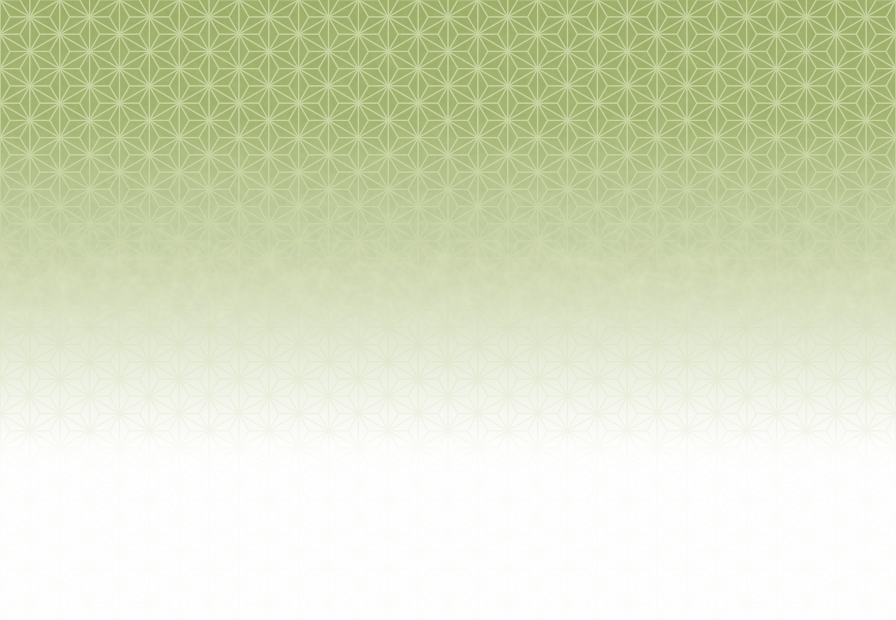
A Shadertoy shader for this pattern:

```glsl
const float COLUMNS = 30.0;
const vec3 LINE_COLOR = vec3(0.835, 0.868, 0.695);

vec2 hash2(vec2 cell) {
    vec2 h = vec2(dot(cell, vec2(127.1, 311.7)), dot(cell, vec2(269.5, 183.3)));
    return fract(sin(h) * 43758.5);
}

// Distance to the nearest scattered cell point
float cellular(vec2 p) {
    vec2 base = floor(p);
    float nearest = 2.0;
    for (int y = -1; y <= 1; y++) {
        for (int x = -1; x <= 1; x++) {
            vec2 cell = base + vec2(x, y);
            nearest = min(nearest, length(cell + hash2(cell) - p));
        }
    }
    return nearest;
}

// Soft paper fibres, centred near zero
float paperMottle(vec2 p) {
    float broad = cellular(p * 45.0);
    float fine = cellular(p * 130.0 + broad);
    return 0.5 * broad + 0.5 * fine - 0.48;
}

// Offset from the closest star on a triangular lattice
vec2 starOffset(vec2 p, float spacing) {
    vec2 period = vec2(sqrt(3.0), 1.0) * spacing;
    vec2 a = mod(p + 0.5 * period, period) - 0.5 * period;
    vec2 b = mod(p, period) - 0.5 * period;
    return dot(a, a) < dot(b, b) ? a : b;
}

// Twelve spokes per star form the hemp-leaf lattice
float leafDistance(vec2 p, float spacing) {
    vec2 q = starOffset(p, spacing);
    float wedge = radians(30.0);
    float angle = atan(q.x, q.y + 1e-7);
    float folded = mod(angle + 0.5 * wedge, wedge) - 0.5 * wedge;
    return length(q) * abs(sin(folded));
}

// Green wash fading to white, depth measured from the top
vec3 wash(float depth) {
    float stops[8] = float[8](0.0, 0.19, 0.32, 0.46, 0.59, 0.67, 0.715, 0.76);
    vec3 colors[8] = vec3[8](
        vec3(0.618, 0.688, 0.415), vec3(0.643, 0.710, 0.450),
        vec3(0.738, 0.787, 0.593), vec3(0.832, 0.862, 0.728),
        vec3(0.914, 0.932, 0.865), vec3(0.968, 0.975, 0.950),
        vec3(0.991, 0.993, 0.986), vec3(0.996));
    vec3 color = colors[0];
    for (int i = 1; i < 8; i++) {
        float t = clamp((depth - stops[i - 1]) / (stops[i] - stops[i - 1]), 0.0, 1.0);
        color = mix(color, colors[i], t);
    }
    return color;
}

// Line strength fades with the wash and almost vanishes on white
float lineStrength(float depth) {
    float upper = mix(0.78, 0.36, smoothstep(0.18, 0.48, depth));
    float lower = mix(upper, 0.22, smoothstep(0.50, 0.68, depth));
    return mix(lower, 0.045, smoothstep(0.68, 0.74, depth));
}

void mainImage(out vec4 fragColor, in vec2 fragCoord) {
    float pixel = 1.0 / iResolution.x;
    vec2 p = vec2(fragCoord.x, iResolution.y - fragCoord.y) * pixel;
    float depth = 1.0 - fragCoord.y / iResolution.y;

    // Wash with a band of paper texture
    float grain = mix(0.035, 0.055, smoothstep(0.2, 0.38, depth));
    grain *= 1.0 - smoothstep(0.42, 0.60, depth);
    vec3 color = wash(depth) + grain * paperMottle(p);

    // Hemp-leaf lines
    float spacing = 2.0 / (sqrt(3.0) * COLUMNS);
    vec2 firstStar = vec2(1.0 / COLUMNS, 0.0189);
    float d = leafDistance(p - firstStar, spacing);
    float halfWidth = 0.0008;
    float coverage = 1.0 - smoothstep(halfWidth - 0.6 * pixel, halfWidth + 0.6 * pixel, d);
    color = mix(color, LINE_COLOR, coverage * lineStrength(depth));

    fragColor = vec4(clamp(color, 0.0, 1.0), 1.0);
}
```
